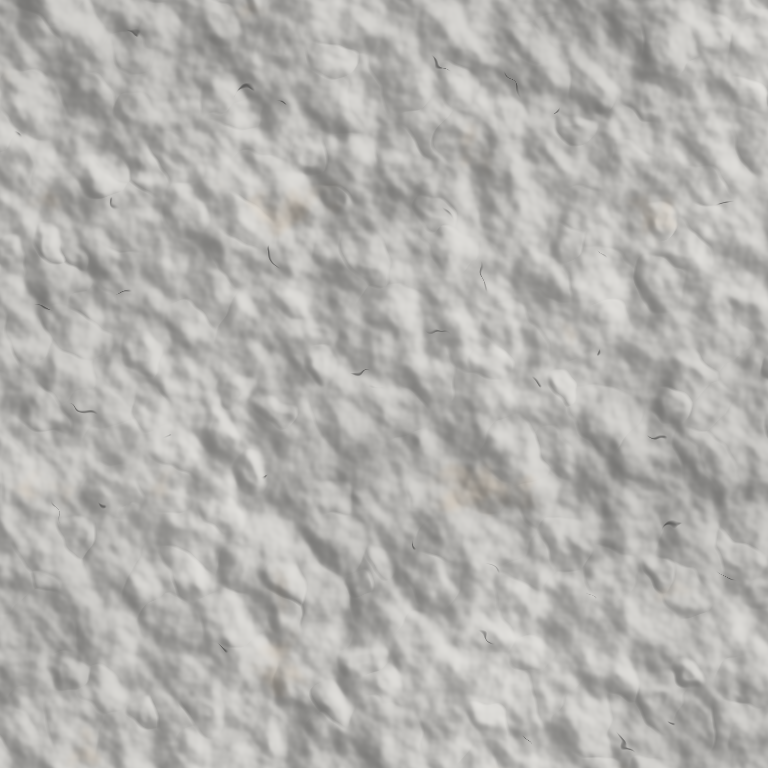
A three.js fragment shader for this texture:

```glsl
// Rough pale grey plaster, lit at a grazing angle from the upper right.
// Scattered lumps over several octaves of noise form a height field, shaded
// by slope and height, then given faint stains and a few ragged cracks.

varying vec2 vUv;

const vec3  PLASTER_TINT  = vec3(1.006, 1.0, 0.984);
const vec3  STAIN_TINT    = vec3(0.97, 0.92, 0.86);
const vec2  LIGHT_DIR     = vec2(0.83, 0.56);
const vec2  GRAIN_DIR     = vec2(0.66, -0.75);
const vec2  GRAIN_STRETCH = vec2(0.86, 1.10);
const float BASE_TONE     = 0.705;
const float CONTRAST      = 0.133;
const float HIGHLIGHT_ROLL = 0.016;
const float SLOPE_GAIN    = 0.64;
const float HEIGHT_GAIN   = 22.0;
const float SLOPE_STEP    = 0.0022;
const float PATCH_GAIN    = 0.07;
const float LUMP_CELLS    = 15.0;
const float LUMP_HEIGHT   = 0.38;
const float CRACK_CELLS   = 8.0;
const float CRACK_CHANCE  = 0.5;
const float CRACK_WIDTH   = 0.0034;
const float CRACK_DEPTH   = 0.36;

float hash(vec2 p) {
  return fract(sin(dot(p, vec2(127.1, 311.7))) * 43758.5453);
}

// Dot product of a random unit gradient at a lattice corner
float cornerSlope(vec2 cell, vec2 offset) {
  float angle = 6.28318 * hash(cell);
  return dot(vec2(cos(angle), sin(angle)), offset);
}

float gradientNoise(vec2 p) {
  vec2 i = floor(p);
  vec2 f = p - i;
  vec2 u = f * f * f * (f * (f * 6.0 - 15.0) + 10.0);
  vec2 e = vec2(1.0, 0.0);
  float low  = mix(cornerSlope(i, f), cornerSlope(i + e.xy, f - e.xy), u.x);
  float high = mix(cornerSlope(i + e.yx, f - e.yx), cornerSlope(i + e.xx, f - e.xx), u.x);
  return mix(low, high, u.y);
}

vec2 warpNoise(vec2 p) {
  return vec2(gradientNoise(p + 31.7), gradientNoise(p + 74.3));
}

// One octave whose slope, not its height, is set by the weight
float octave(vec2 p, float frequency, float weight) {
  return gradientNoise(p * frequency + frequency * 1.37) * weight / frequency;
}

// Separate flat-topped lumps, one of random size per cell
float lumps(vec2 p) {
  p *= LUMP_CELLS;
  vec2 home = floor(p);
  float top = 0.0;
  for (int y = -1; y <= 1; y++) {
    for (int x = -1; x <= 1; x++) {
      vec2 cell = home + vec2(float(x), float(y));
      vec2 center = cell + vec2(hash(cell + 5.1), hash(cell + 19.4));
      float radius = mix(0.35, 0.85, hash(cell + 37.2));
      float dome = 1.0 - smoothstep(0.25, 1.0, length(p - center) / radius);
      top = max(top, dome * mix(0.4, 1.0, hash(cell + 61.8)));
    }
  }
  return (top - 0.3) * LUMP_HEIGHT / LUMP_CELLS;
}

// Plaster relief: swells, lumps and fine crumbs
float relief(vec2 p) {
  vec2 across = vec2(-GRAIN_DIR.y, GRAIN_DIR.x);
  vec2 q = vec2(dot(p, GRAIN_DIR), dot(p, across)) * GRAIN_STRETCH + 3.0;
  vec2 ragged = q + 0.016 * warpNoise(p * 18.0) + 0.008 * warpNoise(p * 42.0);
  return lumps(ragged)
       + octave(q, 9.0, 0.30)
       + octave(ragged, 17.0, 0.80)
       + octave(p, 29.0, 0.62)
       + octave(q, 51.0, 0.46)
       + octave(p, 92.0, 0.24);
}

// Short ragged cracks scattered one per chosen cell
float cracks(vec2 p) {
  float thickness = CRACK_WIDTH * (0.6 + 1.2 * gradientNoise(p * 70.0));
  p += 0.014 * warpNoise(p * 45.0);
  vec2 home = floor(p * CRACK_CELLS);
  float mask = 0.0;
  for (int y = -1; y <= 1; y++) {
    for (int x = -1; x <= 1; x++) {
      vec2 cell = home + vec2(float(x), float(y));
      vec2 jitter = vec2(hash(cell + 11.3), hash(cell + 27.9));
      vec2 d = p - (cell + jitter) / CRACK_CELLS;
      float angle = mix(-1.3, 0.5, hash(cell + 43.1));
      vec2 dir = vec2(cos(angle), sin(angle));
      float halfLength = mix(0.006, 0.022, hash(cell + 58.7));
      float along = dot(d, dir);
      float side = abs(dot(d, vec2(-dir.y, dir.x)));
      float taper = 1.0 - smoothstep(0.3, 1.0, abs(along) / halfLength);
      float line = 1.0 - smoothstep(0.0, max(thickness, 0.0008), side);
      mask = max(mask, line * taper * step(hash(cell + 3.7), CRACK_CHANCE));
    }
  }
  return mask;
}

void main() {
  // Faces turned to the light brighten, hollows darken
  vec2 probe = LIGHT_DIR * SLOPE_STEP;
  float slope = (relief(vUv - probe) - relief(vUv + probe)) / (2.0 * SLOPE_STEP);
  float light = SLOPE_GAIN * slope + HEIGHT_GAIN * relief(vUv);
  light /= sqrt(1.0 + 0.35 * light * light);

  float tone = BASE_TONE + CONTRAST * light - HIGHLIGHT_ROLL * light * light;
  tone += PATCH_GAIN * gradientNoise(vUv * 3.5 + 8.2);
  tone *= 1.0 - CRACK_DEPTH * cracks(vUv) * (1.0 - smoothstep(0.0, 1.2, light));

  // Sparse warm stains
  float stain = smoothstep(0.38, 0.65, gradientNoise(vUv * 8.0 + 17.6) + 0.2 * gradientNoise(vUv * 40.0));
  vec3 color = tone * PLASTER_TINT * mix(vec3(1.0), STAIN_TINT, 0.6 * stain);
  gl_FragColor = vec4(clamp(color, 0.0, 1.0), 1.0);
}
```
